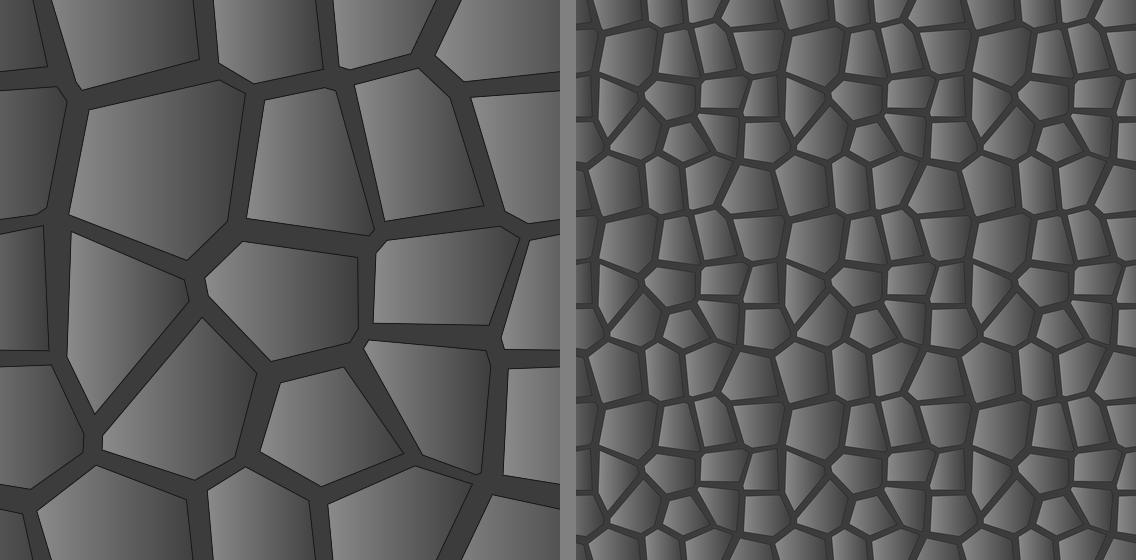
Left: one tile. Right: repeated 3 by 3.
This texture is drawn by a three.js fragment shader. Its source:

```glsl
// Grey flagstones with thin black outlines, set in dark flat mortar.
// Each stone is an inset Voronoi polygon with slightly tilted sides, shaded by
// a left-to-right gradient across its own width. Seeds wrap, so it tiles.

#define GRID 4.0          // stones per side of the tile
#define JITTER 0.76       // scatter of the stone centres
#define INSET_MIN 0.0105  // narrowest half joint
#define INSET_MAX 0.0230  // widest half joint
#define TILT 0.10         // range of the side tilt, in radians
#define LINE 0.0019       // outline reach on each side of the edge
#define LIGHT 0.545       // left end of a stone
#define DARK 0.24         // right end of a stone
#define MORTAR 0.235
#define INK 0.10
#define SEED 3.7
#define SHIFT vec2(0.371, 0.875) // puts the tile border across long sides

varying vec2 vUv;

float hash(vec2 p) {
  return fract(sin(dot(p + SEED, vec2(127.1, 311.7))) * 43758.5453);
}

// Stone centre in canvas units; the randomness wraps around the tile
vec2 stoneCentre(vec2 cell) {
  vec2 w = mod(cell, GRID);
  vec2 r = vec2(hash(w), hash(w + 17.3));
  return (cell + 0.5 + JITTER * (r - 0.5)) / GRID;
}

// The 5 x 5 neighbourhood, numbered 0 to 24 with 12 in the middle
vec2 neighbour(int i) {
  float k = float(i);
  float row = floor((k + 0.5) / 5.0);
  return vec2(k - 5.0 * row, row) - 2.0;
}

// Side of a stone as (outward normal, distance), relative to its centre
vec3 stoneSide(vec2 cell, vec2 centre, vec2 offset) {
  vec2 middle = 0.5 * (stoneCentre(cell + offset) - centre);
  vec2 key = mod(cell, GRID) * 5.3 + offset * 1.7;
  float a = TILT * (hash(key + 41.0) - 0.5);
  vec2 n = normalize(middle);
  n = vec2(n.x * cos(a) - n.y * sin(a), n.x * sin(a) + n.y * cos(a));
  float inset = mix(INSET_MIN, INSET_MAX, hash(key + 73.0));
  return vec3(n, dot(n, middle) - inset);
}

void main() {
  // Find the nearest stone centre
  vec2 place = vUv + SHIFT;
  vec2 home = floor(place * GRID);
  vec2 cell = home;
  vec2 centre = vec2(0.0);
  float best = 9.0;
  for (int i = 0; i < 25; i++) {
    vec2 c = home + neighbour(i);
    vec2 s = stoneCentre(c);
    float d = distance(s, place);
    if (d < best) {
      best = d;
      cell = c;
      centre = s;
    }
  }

  // Collect its sides and the depth inside the polygon
  vec3 sides[25];
  vec2 p = place - centre;
  float depth = 9.0;
  for (int i = 0; i < 25; i++) {
    sides[i] = vec3(0.0, 0.0, 1.0);
    if (i != 12) sides[i] = stoneSide(cell, centre, neighbour(i));
    depth = min(depth, sides[i].z - dot(sides[i].xy, p));
  }

  float shade = MORTAR;
  if (depth > -LINE) {
    // Clip every side by the others to get the stone's left and right ends
    float left = 0.0;
    float right = 0.0;
    for (int i = 0; i < 25; i++) {
      vec2 start = sides[i].xy * sides[i].z;
      vec2 along = vec2(-sides[i].y, sides[i].x);
      float t0 = -9.0;
      float t1 = 9.0;
      for (int j = 0; j < 25; j++) {
        if (j == i) continue;
        float slope = dot(sides[j].xy, along);
        float room = sides[j].z - dot(sides[j].xy, start);
        if (slope > 0.0001) t1 = min(t1, room / slope);
        else if (slope < -0.0001) t0 = max(t0, room / slope);
        else if (room < 0.0) t1 = -9.0;
      }
      if (t0 < t1) {
        float x0 = start.x + along.x * t0;
        float x1 = start.x + along.x * t1;
        left = min(left, min(x0, x1));
        right = max(right, max(x0, x1));
      }
    }

    // Gradient fill, then the outline
    float across = clamp((p.x - left) / max(right - left, 0.001), 0.0, 1.0);
    float fill = mix(LIGHT, DARK, across);
    shade = mix(MORTAR, fill, smoothstep(-0.5 * LINE, 0.5 * LINE, depth));
    shade = mix(INK, shade, smoothstep(0.0, LINE, abs(depth)));
  }
  gl_FragColor = vec4(vec3(shade), 1.0);
}
```
